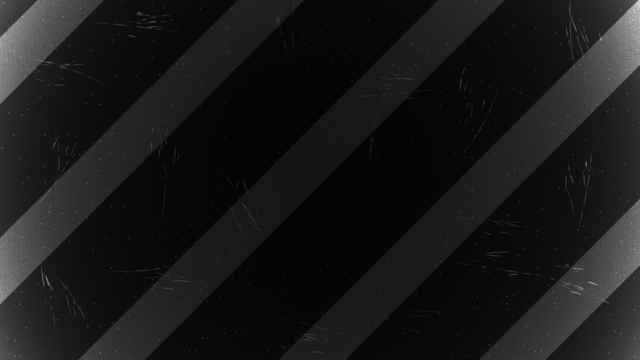
Reproduce this background procedurally as a Shadertoy shader.

```glsl
float hash(vec2 p) {
    return fract(sin(dot(p, vec2(127.1, 311.7))) * 43758.5453);
}

float noise(vec2 p) {
    vec2 i = floor(p), f = fract(p);
    f = f * f * (3.0 - 2.0 * f);
    return mix(mix(hash(i), hash(i + vec2(1, 0)), f.x),
               mix(hash(i + vec2(0, 1)), hash(i + vec2(1, 1)), f.x), f.y);
}

mat2 rotate(float a) {
    float c = cos(a), s = sin(a);
    return mat2(c, -s, s, c);
}

// Diagonal bands, a third of each period wide
float stripes(vec2 p, float px) {
    float s = p.x - p.y + 0.803;
    float d = abs(fract(s / 0.5563 + 0.5) - 0.5) * 0.5563 - 0.0925;
    return 1.0 - smoothstep(-px, px, d / 1.414);
}

// Thin bent stroke along x, fading at both ends
float scratch(vec2 p, float halfLength, float bend, float px) {
    float t = p.x / halfLength;
    float d = abs(p.y - bend * (1.0 - t * t));
    return (1.0 - smoothstep(0.0003, 0.0006 + px, d)) * (1.0 - smoothstep(0.4, 1.0, abs(t)));
}

// One cluster per jittered cell, each led by a long arc
float scratches(vec2 p, float aspect, float px) {
    float sum = 0.0;
    for (int n = 0; n < 18; n++) {
        vec2 cell = vec2(n % 6, n / 6);
        vec2 jitter = vec2(hash(cell + 3.7), hash(cell + 8.2));
        vec2 center = (cell + 0.15 + 0.7 * jitter) / vec2(6, 3) * vec2(aspect, 1);
        float steep = step(0.5, hash(cell + 5.1));
        float angle = mix(-0.12, 1.55, steep) + 0.5 * (hash(cell + 1.3) - 0.5);
        float strength = mix(0.3, 1.0, hash(cell + 6.6));
        vec2 local = rotate(angle) * (p - center);
        if (length(local) > 0.28) continue;
        for (int k = 0; k < 8; k++) {
            vec2 id = cell * 9.0 + float(k) * 1.37;
            vec3 r = vec3(hash(id), hash(id + 2.4), hash(id + 4.9));
            bool arc = k == 0;
            vec2 q = local - (r.xy - 0.5) * vec2(0.13, 0.09);
            q = rotate((r.z - 0.5) * 0.7) * q;
            float halfLength = arc ? 0.15 : mix(0.015, 0.075, r.y * r.z);
            float bend = (r.x - 0.5) * (arc ? 0.05 : 0.008);
            sum += scratch(q, halfLength, bend, px) * strength * (arc ? 0.5 : mix(0.3, 1.0, r.x));
        }
    }
    // Broken, uneven wear
    return min(sum, 1.0) * smoothstep(0.15, 0.75, noise(p * 75.0));
}

void mainImage(out vec4 fragColor, in vec2 fragCoord) {
    float px = 1.0 / iResolution.y;
    float aspect = iResolution.x * px;
    vec2 p = fragCoord * px;

    // Light creeping in from the sides and corners
    vec2 q = fragCoord / iResolution.xy * 2.0 - 1.0;
    float r = length(q * vec2(1.0, 0.5));
    float glow = 0.14 * r * r + 0.2 * pow(r, 9.0);

    float shade = mix(0.015 + 0.45 * glow, 0.085 + glow, stripes(p, px));
    shade += scratches(p, aspect, px) * (0.13 + 0.22 * smoothstep(0.2, 0.9, r));

    // Fine grain and scattered dust
    shade *= 1.0 + 0.16 * (hash(floor(p * 400.0)) - 0.5);
    vec2 dustCell = floor(p * 60.0);
    vec2 dustPos = 0.2 + 0.6 * vec2(hash(dustCell + 0.3), hash(dustCell + 7.9));
    float dust = 1.0 - smoothstep(0.0005, 0.001 + px, length(fract(p * 60.0) - dustPos) / 60.0);
    shade += 0.12 * dust * step(0.93, hash(dustCell + 4.4)) * (0.3 + r);

    fragColor = vec4(vec3(clamp(shade, 0.0, 1.0)), 1.0);
}
```
